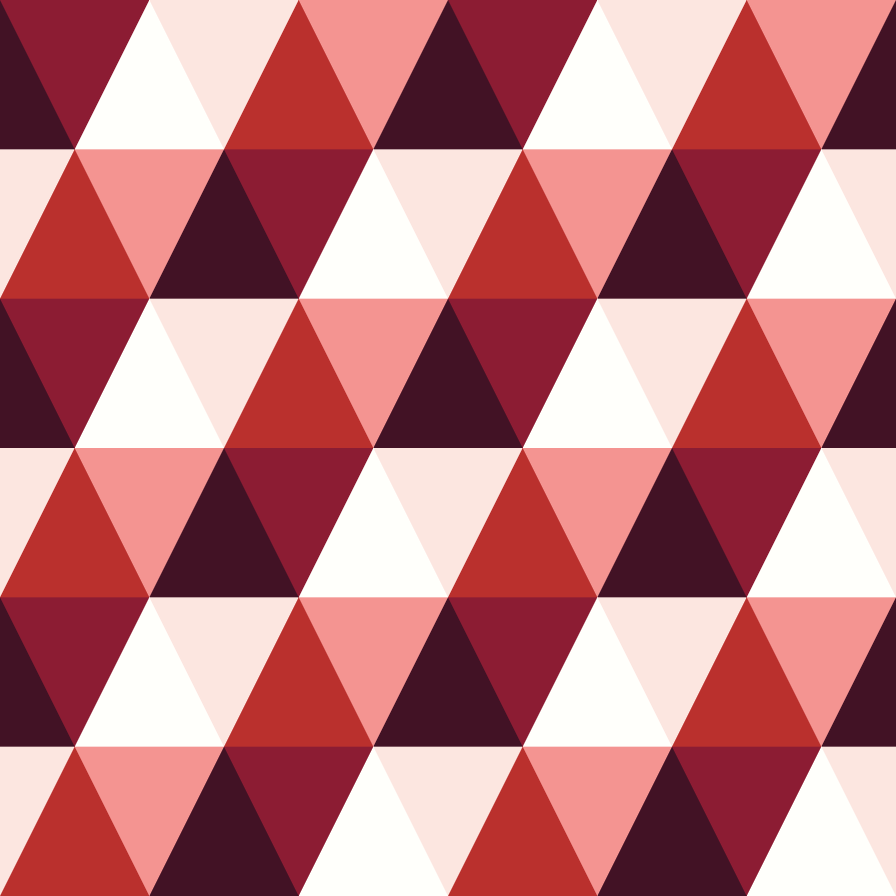
Reproduce this pattern procedurally as a Shadertoy shader.

```glsl
// Seamless rows of interlocking triangles in paired dark and light tints
#define REPEATS_ACROSS 2.0
#define REPEATS_DOWN 3.0
#define RED vec3(0.73, 0.19, 0.176)
#define PINK vec3(0.955, 0.58, 0.57)
#define PLUM vec3(0.26, 0.07, 0.145)
#define CRIMSON vec3(0.55, 0.11, 0.20)
#define WHITE vec3(1.0, 1.0, 0.985)
#define BLUSH vec3(0.99, 0.90, 0.88)

// Upright and inverted triangles alternate along a row
vec3 triangleColor(int index) {
    vec3 palette[6] = vec3[6](RED, PINK, PLUM, CRIMSON, WHITE, BLUSH);
    return palette[(index + 12) % 6];
}

// floor() with each step softened over the given width
float softFloor(float v, float width) {
    float edge = floor(v + 0.5);
    return edge - 1.0 + clamp((v - edge) / width + 0.5, 0.0, 1.0);
}

// One row; height runs from 0 at the bases to 1 at the apexes
vec3 rowColor(float x, float height, float row, float width) {
    x += 1.5 * mod(row, 2.0);
    float slant = 0.5 * height;
    // Crossing either family of slanted edges advances one triangle
    float index = softFloor(x - slant, width) + softFloor(x + slant, width);
    float whole = floor(index);
    return mix(triangleColor(int(whole)), triangleColor(int(whole) + 1), index - whole);
}

void mainImage(out vec4 fragColor, in vec2 fragCoord) {
    // One repeat spans three triangle bases and two staggered rows
    vec2 grid = vec2(3.0 * REPEATS_ACROSS, 2.0 * REPEATS_DOWN);
    vec2 pixel = grid / iResolution.xy;
    vec2 p = fragCoord * pixel;
    float slantWidth = length(pixel * vec2(1.0, 0.5));

    // Blend the rows on either side of the nearest horizontal edge
    float row = floor(p.y + 0.5);
    float offset = p.y - row;
    vec3 below = rowColor(p.x, min(offset + 1.0, 1.0), row - 1.0, slantWidth);
    vec3 above = rowColor(p.x, max(offset, 0.0), row, slantWidth);
    vec3 color = mix(below, above, clamp(offset / pixel.y + 0.5, 0.0, 1.0));

    fragColor = vec4(color, 1.0);
}
```
